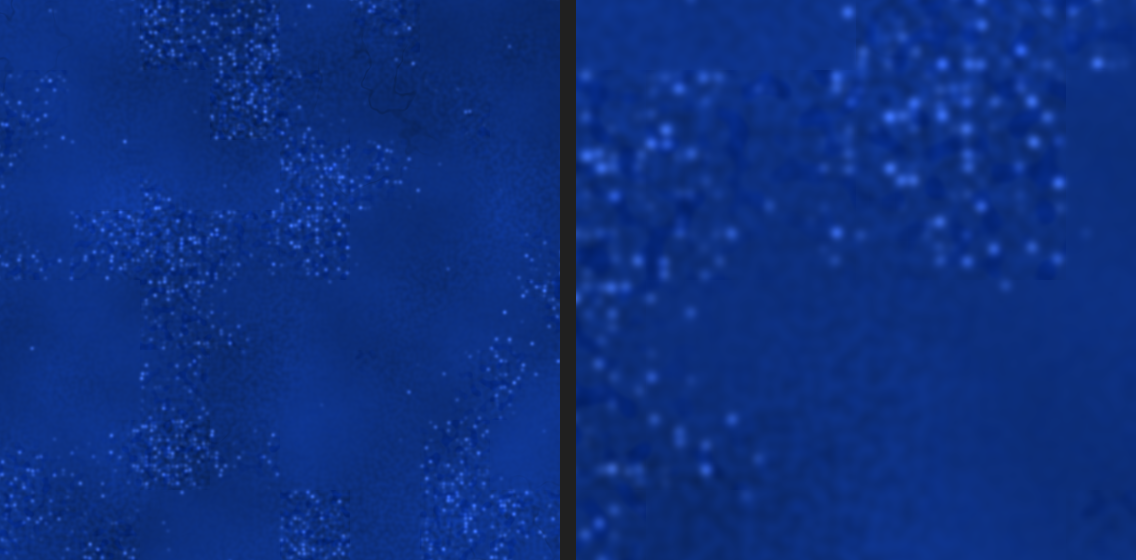
Left: the whole. Right: its middle third, enlarged.
This texture is drawn by a WebGL 2 fragment shader. Its source:

```glsl
#version 300 es
precision highp float;
// Deep blue mottled surface with block-shaped patches of tiny soft bright specks.

#define BASE_BLUE vec3(0.051, 0.189, 0.507)
#define TONE_SHIFT vec3(0.012, 0.038, 0.110)
#define SPECK_GLOW vec3(0.155, 0.205, 0.350)
#define CELLS 128.0
#define CELLS_PER_BLOCK 16.0
#define SPECK_DENSITY 0.36
#define SPECK_FALLOFF 4.0
#define SPECK_JITTER 0.3
#define CLOUD_SCALE 3.2
#define CLOUD_CONTRAST 1.25
#define GRAIN_AMOUNT 1.5
#define VEIN_AMOUNT 0.6

uniform vec2 u_resolution;
out vec4 fragColor;

// Integer hash giving two values in 0..1
vec2 hash2(vec2 cell) {
    uvec2 v = uvec2(ivec2(cell)) * 1664525u + 1013904223u;
    v.x += v.y * 1664525u;
    v.y += v.x * 1664525u;
    v ^= v >> 16u;
    v.x += v.y * 1664525u;
    v.y += v.x * 1664525u;
    v ^= v >> 16u;
    return vec2(v & 65535u) / 65535.0;
}

float cornerSlope(vec2 corner, vec2 offset) {
    float angle = 6.28318 * hash2(corner).x;
    return dot(vec2(cos(angle), sin(angle)), offset);
}

float gradientNoise(vec2 p) {
    vec2 i = floor(p);
    vec2 f = p - i;
    vec2 w = f * f * f * (f * (f * 6.0 - 15.0) + 10.0);
    vec2 e = vec2(1.0, 0.0);
    float low = mix(cornerSlope(i, f), cornerSlope(i + e, f - e), w.x);
    float high = mix(cornerSlope(i + e.yx, f - e.yx), cornerSlope(i + 1.0, f - 1.0), w.x);
    return mix(low, high, w.y);
}

float fbm(vec2 p) {
    float sum = 0.0;
    float amplitude = 1.0;
    for (int octave = 0; octave < 4; octave++) {
        sum += amplitude * gradientNoise(p);
        p = mat2(1.6, 1.2, -1.2, 1.6) * p + 17.3;
        amplitude *= 0.45;
    }
    return sum;
}

// Chance of a speck in a cell: cloudy, but stepped at block borders
float speckDensity(vec2 cell) {
    float blockBias = hash2(floor(cell / CELLS_PER_BLOCK) + 71.0).y - 0.5;
    float cloud = gradientNoise(cell / CELLS * 6.0 + 41.7);
    return SPECK_DENSITY * smoothstep(-0.05, 0.65, blockBias + 0.7 * cloud);
}

// Soft glow of the specks in the surrounding cells, many faint and few bright
float specks(vec2 p) {
    vec2 home = floor(p);
    float glow = 0.0;
    for (int y = -1; y <= 1; y++) {
        for (int x = -1; x <= 1; x++) {
            vec2 cell = home + vec2(x, y);
            vec2 rnd = hash2(cell + 503.0);
            vec2 jitter = SPECK_JITTER * (hash2(cell + 811.0) - 0.5);
            vec2 d = p - cell - 0.5 - jitter;
            float lit = step(rnd.x, speckDensity(cell) + 0.004);
            glow += lit * mix(0.15, 1.15, rnd.y * rnd.y) * exp(-SPECK_FALLOFF * dot(d, d));
        }
    }
    return min(glow, 1.2);
}

// Thin broken dark creases
float veins(vec2 uv) {
    float line = abs(fbm(uv * 7.0 + 29.0));
    float region = smoothstep(0.08, 0.4, gradientNoise(uv * 3.0 + 63.5));
    return region * (1.0 - smoothstep(0.0, 0.05, line));
}

void main() {
    vec2 uv = gl_FragCoord.xy / u_resolution;
    vec2 grid = uv * CELLS;
    float density = speckDensity(floor(grid)) / SPECK_DENSITY;

    // Broad cloudy tone, with a darker upper right
    float tone = CLOUD_CONTRAST * fbm(uv * CLOUD_SCALE + 8.4);
    tone -= 0.55 * (1.0 - smoothstep(0.05, 0.42, length((uv - vec2(0.75, 0.88)) * vec2(0.8, 1.2))));
    tone += 0.15 * (1.0 - smoothstep(0.1, 0.6, uv.x));

    // Fine grain, stronger where specks gather
    float patchiness = smoothstep(-0.2, 0.4, gradientNoise(uv * 5.0 + 90.2));
    float roughness = 0.12 + 0.35 * patchiness + 0.6 * density;
    float grain = gradientNoise(grid * 0.83 + 5.1) + 0.5 * gradientNoise(grid * 0.41 + 33.7);
    tone += GRAIN_AMOUNT * roughness * grain - 0.25 * density;
    tone -= VEIN_AMOUNT * veins(uv);

    // Small purer blue flecks among the specks
    float purity = smoothstep(0.0, 0.35, gradientNoise(grid * 0.47 + 120.6));
    purity *= 0.15 + 0.85 * smoothstep(0.0, 0.5, density);

    vec3 color = BASE_BLUE + TONE_SHIFT * clamp(tone, -1.4, 1.2);
    color -= vec3(0.030, 0.030, 0.0) * purity;
    color += SPECK_GLOW * specks(grid);
    fragColor = vec4(color, 1.0);
}
```
